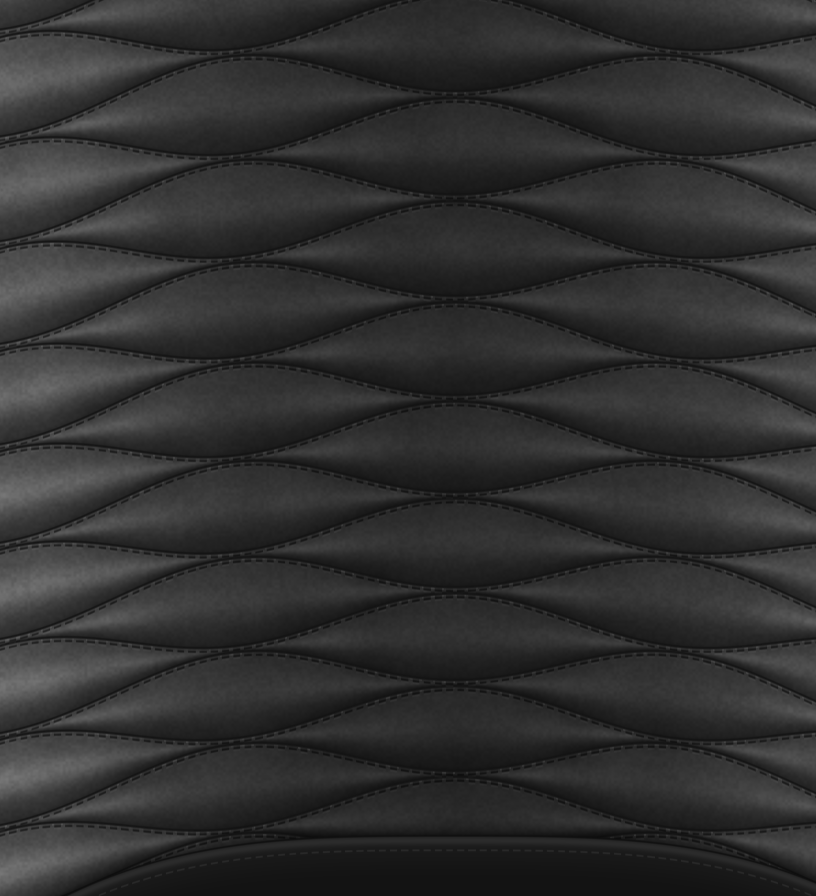
This texture is drawn by a Shadertoy shader. Its source:

```glsl
// Dark padded leather with bowed rows of stitched lens-shaped quilting above a curved trim panel.
#define CENTER_X 0.508      // axis of the middle column
#define HALF_PERIOD 0.247   // distance between neighbouring columns
#define FIRST_ROW 0.1055    // depth of the first pinch below the top edge
#define ROW_HEIGHT 0.1165   // row height at the first pinch
#define ROW_SHRINK 0.00117  // rows get shorter further down
#define WAVE 0.217          // seam amplitude in rows, 0.25 makes seams touch
#define SEAM_WIDTH 0.0011
#define STITCH_OFFSET 0.0043
#define STITCH_LENGTH 0.0125
#define GRAIN 0.11
#define PANEL_TOP 0.932

const float PI = 3.14159265;

float hash(vec2 p) {
    vec3 q = fract(vec3(p.xyx) * 0.1031);
    q += dot(q, q.yzx + 33.33);
    return fract((q.x + q.y) * q.z);
}

float noise(vec2 p) {
    vec2 i = floor(p), f = fract(p);
    f = f * f * (3.0 - 2.0 * f);
    return mix(mix(hash(i), hash(i + vec2(1, 0)), f.x),
               mix(hash(i + vec2(0, 1)), hash(i + vec2(1, 1)), f.x), f.y);
}

// Antialiased coverage of a line with half width w at signed distance d
float line(float d, float w) {
    float px = 1.0 / iResolution.y;
    return 1.0 - smoothstep(max(0.0, w - px), w + px, abs(d));
}

// Dashes along x with slightly uneven lengths
float dashes(float x, float seed) {
    float cell = x / STITCH_LENGTH;
    float gap = 0.30 + 0.12 * hash(vec2(floor(cell), seed));
    return smoothstep(gap * 0.35, gap * 0.65, 0.5 - abs(fract(cell) - 0.5));
}

// Groove, soft crease and thread of one seam; d grows downward
float sewSeam(float shade, float d, float x, float seed) {
    float dash = dashes(x, seed);
    float wear = hash(vec2(floor(x / STITCH_LENGTH), seed + 7.0));
    float thread = line(d - STITCH_OFFSET, 0.0011);
    shade *= 1.0 - 0.28 * exp(-abs(d) / 0.0035);
    shade = mix(shade, 0.075, 0.85 * line(d, SEAM_WIDTH));
    shade *= 1.0 - 0.5 * thread * dash;
    shade += 0.09 * wear * line(d - STITCH_OFFSET * 0.55, 0.0008) * (1.0 - dash);
    return shade + 0.035 * line(d - STITCH_OFFSET - 0.0026, 0.0008) * dash * wear;
}

float quilt(float dx, float depth) {
    // Bowed rows that shrink downward: row index from a quadratic
    float y = depth - (0.19 + 0.05 * depth) * dx * dx - FIRST_ROW;
    float root = sqrt(max(ROW_HEIGHT * ROW_HEIGHT - 4.0 * ROW_SHRINK * y, 1e-4));
    float row = (ROW_HEIGHT - root) / (2.0 * ROW_SHRINK);

    // Mirrored wave seams split each row into two interlocking cells
    float u = PI * dx / HALF_PERIOD;
    float wave = 0.25 - WAVE * cos(u);
    float m = fract(row - wave);
    float firstHeight = 1.0 - 2.0 * wave;
    bool first = m < firstHeight;
    float h = first ? firstHeight : 2.0 * wave;
    float t = (first ? m : m - firstHeight) / h;

    // Puffed cell: lit shoulder, soft ridge, shaded underside
    float ridge = exp(-pow((t - 0.5) / 0.2, 2.0));
    float shade = mix(0.185, 0.2, smoothstep(0.0, 0.45, t));
    shade = mix(shade, 0.125, smoothstep(0.45, 0.95, t));
    shade += ridge * (0.015 + 0.06 * (1.0 - h) * smoothstep(0.05, 0.3, h));

    // Light grows toward the sides, strongest at the lower left
    float light = 0.88 + 3.0 * dx * dx - 0.1 * smoothstep(0.6, 1.0, depth);
    float glow = smoothstep(-0.3, -0.5, dx) * (0.5 + 0.6 * depth);
    shade = shade * light + 0.09 * glow * ridge * smoothstep(0.1, 0.7, h);

    // Leather grain
    vec2 g = vec2(dx + 2.0, depth);
    float grain = noise(g * 330.0) + 0.7 * noise(g * vec2(150.0, 190.0)) - 0.85;
    shade *= 1.0 + GRAIN * grain + 0.12 * (noise(g * 22.0) - 0.5);

    // Perpendicular distance to both seam families
    float slope = WAVE * PI / HALF_PERIOD * root * sin(u);
    float toDistance = root / sqrt(1.0 + slope * slope);
    float a = row - wave + 0.5, b = row + wave + 0.5;
    shade = sewSeam(shade, (fract(a) - 0.5) * toDistance, dx, floor(a));
    return sewSeam(shade, (fract(b) - 0.5) * toDistance, dx, floor(b) + 40.0);
}

// Curved trim panel along the bottom; d is the depth below its edge
float panel(float d, float dx) {
    float shade = 0.1 + 0.07 * exp(-pow((d - 0.006) / 0.005, 2.0));
    shade -= 0.025 * smoothstep(0.01, 0.05, d);
    shade += 0.06 * line(d - 0.017, 0.0009) * dashes(dx, 90.0);
    return shade * (1.0 - 0.5 * line(d, 0.0018));
}

void mainImage(out vec4 fragColor, in vec2 fragCoord) {
    vec2 p = fragCoord / iResolution.y;
    float dx = p.x - CENTER_X, depth = 1.0 - p.y;
    float px = 1.0 / iResolution.y;

    float edge = depth - PANEL_TOP - 0.0677 * pow(abs(dx) / 0.436, 3.2);
    float shade = quilt(dx, depth) * (1.0 - 0.4 * exp(-abs(edge) / 0.006));
    shade = mix(shade, panel(edge, dx), smoothstep(-px, px, edge));
    fragColor = vec4(vec3(clamp(shade, 0.0, 1.0)), 1.0);
}
```
